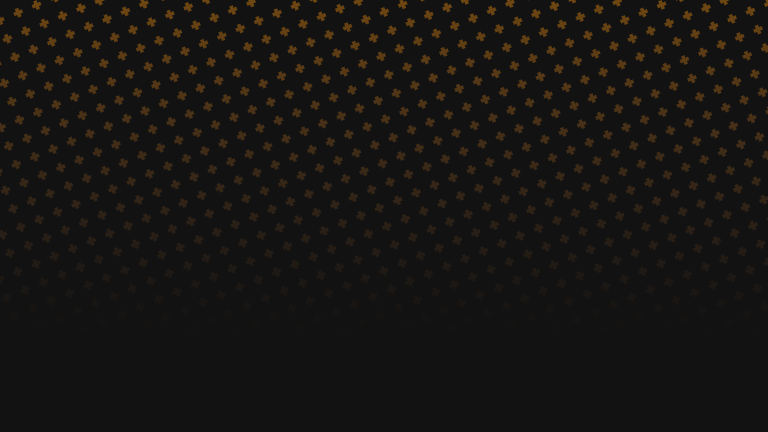
Write a Shadertoy shader that draws this background.

```glsl
// A near-black backdrop with a tilted square lattice of small amber crosses.
// Space is rotated and repeated, each cell holds a plus-shaped distance field,
// and the crosses fade into the dark from the top edge downwards.

const vec3 BACKDROP = vec3(0.0706);
const vec3 AMBER = vec3(0.43, 0.275, 0.067);
const float TILT = 0.3927;               // lattice angle, radians
const float SPACING = 0.0461;            // cell size, in canvas heights
const vec2 ANCHOR = vec2(-0.0109, 0.0185); // one cross, from the centre
const float ARM_LENGTH = 0.23;           // in cells
const float ARM_WIDTH = 0.092;
const float FADE_END = 0.215;            // height where crosses vanish

vec2 rotate(vec2 p, float angle) {
    float c = cos(angle), s = sin(angle);
    return vec2(c * p.x + s * p.y, c * p.y - s * p.x);
}

float boxDistance(vec2 p, vec2 halfSize) {
    vec2 d = abs(p) - halfSize;
    return length(max(d, 0.0)) + min(max(d.x, d.y), 0.0);
}

float crossDistance(vec2 p, float armLength, float armWidth) {
    vec2 arm = vec2(armLength, armWidth);
    return min(boxDistance(p, arm), boxDistance(p, arm.yx));
}

// Amber dims towards the backdrop, slightly greyer in the middle
vec3 crossColor(float strength) {
    vec3 color = mix(BACKDROP, AMBER, strength);
    color.b += 0.09 * strength * (1.0 - strength);
    return color;
}

void mainImage(out vec4 fragColor, in vec2 fragCoord) {
    vec2 p = (fragCoord - 0.5 * iResolution.xy) / iResolution.y;
    float height = fragCoord.y / iResolution.y;

    // Repeated cells, centred on the crosses
    vec2 lattice = rotate(p - ANCHOR, TILT) / SPACING;
    vec2 cell = fract(lattice + 0.5) - 0.5;

    // Antialiased cross
    float pixel = 1.0 / (iResolution.y * SPACING);
    float d = crossDistance(cell, ARM_LENGTH, ARM_WIDTH);
    float mask = clamp(0.5 - d / pixel, 0.0, 1.0);

    // Vertical fade
    float strength = clamp((height - FADE_END) / (1.0 - FADE_END), 0.0, 1.0);
    strength = pow(strength, 1.2);

    fragColor = vec4(mix(BACKDROP, crossColor(strength), mask), 1.0);
}
```
